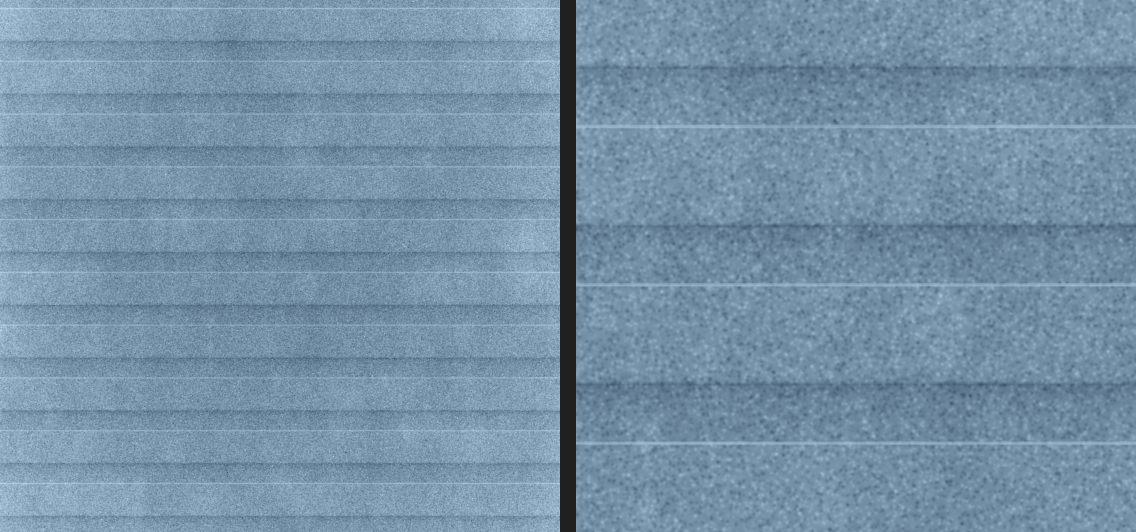
Left, the full canvas; right, a detail of the centre.
Give the GLSL for this texture, as a Shadertoy shader.

```glsl
// Blue grained fabric with horizontal pleats: pale crease lines, shadowed folds and faded borders.

const vec3 CLOTH_BLUE = vec3(0.483, 0.594, 0.680);
const vec3 TONE_TINT = vec3(0.97, 1.02, 1.0);
const float PLEAT_HEIGHT = 0.0992;  // share of canvas height, about ten pleats
const float FIRST_CREASE = 0.0158;  // depth of the first pale line below the top
const float FOLD_PHASE = 0.625;     // where the shadowed fold sits in a pleat

vec2 hash22(vec2 p) {
    vec3 h = fract(vec3(p.xyx) * vec3(0.1031, 0.1030, 0.0973));
    h += dot(h, h.yzx + 33.33);
    return fract((h.xx + h.yz) * h.zy);
}

// Cellular noise: soft light and dark spots around jittered cell points
float spotNoise(vec2 p) {
    vec2 cell = floor(p);
    float sum = 0.0;
    for (int y = -1; y <= 1; y++) {
        for (int x = -1; x <= 1; x++) {
            vec2 id = cell + vec2(x, y);
            vec2 offset = id + hash22(id) - p;
            float weight = hash22(id + 57.0).x * 2.0 - 1.0;
            sum += weight * exp(-4.0 * dot(offset, offset));
        }
    }
    return sum;
}

// Worn, cloudy patches in several sizes
float mottling(vec2 p) {
    float sum = 0.0;
    float amplitude = 0.5;
    for (int i = 0; i < 5; i++) {
        sum += amplitude * spotNoise(p);
        p = p * 2.03 + vec2(17.3, 9.1);
        amplitude *= 0.68;
    }
    return sum;
}

float thinLine(float dist, float halfWidth, float pixel) {
    return smoothstep(-pixel, pixel, halfWidth - abs(dist));
}

// Pale crease at the start of every pleat; t counts pleats downward
float creaseLine(float t, float pixel) {
    return thinLine((t - floor(t + 0.5)) * PLEAT_HEIGHT, 0.0010, pixel);
}

// Soft shadow around each fold, fading down the strip below it
float foldTone(float t, float pixel) {
    float dist = (fract(t) - FOLD_PHASE) * PLEAT_HEIGHT;
    float below = smoothstep(-pixel, pixel, dist);
    float shade = 0.020 + 0.080 * exp(-max(dist, 0.0) / 0.0085);
    float lip = 0.055 * exp(-max(-dist, 0.0) / 0.0022);
    return 0.014 - mix(lip, shade, below) - 0.025 * thinLine(dist, 0.0012, pixel);
}

// Lighter borders around a darker middle
float borderFade(vec2 uv) {
    vec2 q = uv * 2.0 - 1.0;
    float fade = dot(q * q, vec2(0.066, 0.050)) - 0.040;
    return fade + 0.045 * exp(-uv.x / 0.035) + 0.025 * exp(-(1.0 - uv.x) / 0.03);
}

void mainImage(out vec4 fragColor, in vec2 fragCoord) {
    vec2 uv = fragCoord / iResolution.xy;
    vec2 p = fragCoord / iResolution.y;
    float pixel = 1.0 / iResolution.y;

    // Pleats
    float t = (1.0 - uv.y - FIRST_CREASE) / PLEAT_HEIGHT;
    float crease = creaseLine(t, pixel);
    float wear = 0.95 + 0.15 * spotNoise(vec2(p.x * 14.0, floor(t + 0.5) * 3.7));
    float tone = borderFade(uv) + foldTone(t, pixel) + 0.125 * wear * crease;

    // Patches and faint vertical streaks
    float clouds = mottling(p * vec2(9.0, 8.0) + 3.0);
    tone += 0.034 * clouds + 0.030 * max(clouds, 0.0) - 0.005;
    tone += 0.012 * spotNoise(p * vec2(40.0, 7.0) + 31.0);

    // Fine grain, calmer on the crease
    float grain = 0.095 * spotNoise(p * 430.0) + 0.012 * spotNoise(p * 170.0 + 71.0);
    tone += grain * (1.0 - 0.6 * crease);

    fragColor = vec4(clamp(CLOTH_BLUE + tone * TONE_TINT, 0.0, 1.0), 1.0);
}
```
